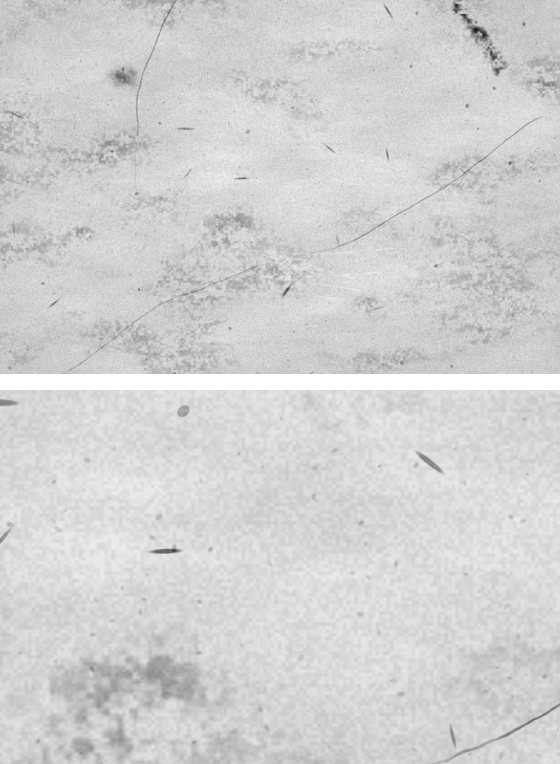
Top, the full canvas; bottom, a detail of the centre.
A WebGL 1 fragment shader for this texture:

```glsl
precision highp float;
// Worn, pale plaster wall: fine grain and mottling, horizontal speckled dirt,
// cellular specks and shards, two hairline cracks, a gouge and pale scratches.
// Every layer darkens or lightens one grey value; lengths are canvas heights.
uniform vec2 u_resolution;

const float WALL_GREY = 0.850;
const float VIGNETTE = 0.030;
const float GRAIN = 0.085;
const float MOTTLE = 0.10;
const float DIRT_DEPTH = 0.33;
const float SPECK_DEPTH = 0.15;
const float DOT_DEPTH = 0.38;
const float SHARD_DEPTH = 0.50;
const float CRACK_DEPTH = 0.36;
const float CRACK_WIDTH = 0.0011;
const float SCRATCH_LIGHT = 0.09;
const vec2 DARK_SPOT = vec2(0.332, 0.790);
const vec2 GOUGE_TOP = vec2(1.205, 1.02);
const vec2 GOUGE_END = vec2(1.335, 0.825);

float hash(vec2 c) {
  vec3 q = fract(c.xyx * 0.1031);
  q += dot(q, q.yzx + 33.33);
  return fract((q.x + q.y) * q.z);
}

float noise(vec2 p) {
  vec2 i = floor(p), f = fract(p);
  f = f * f * (3.0 - 2.0 * f);
  vec2 e = vec2(1.0, 0.0);
  return mix(mix(hash(i), hash(i + e), f.x),
             mix(hash(i + e.yx), hash(i + e.xx), f.x), f.y);
}

float fbm(vec2 p) {
  float sum = 0.0, amp = 0.533;
  for (int i = 0; i < 4; i++) {
    sum += amp * noise(p);
    p = p * 2.03 + vec2(17.3, 9.1);
    amp *= 0.5;
  }
  return sum;
}

// Antialiased coverage of a shape from its signed distance
float cover(float d, float px) { return 1.0 - smoothstep(-px, px, d); }

float segment(vec2 p, vec2 a, vec2 b) {
  vec2 ab = b - a;
  return length(p - a - ab * clamp(dot(p - a, ab) / dot(ab, ab), 0.0, 1.0));
}

// Cellular scatter of randomly turned ellipses, one per chosen cell
float flecks(vec2 p, float cell, float share, vec2 radii, float seed, float px) {
  float mark = 0.0;
  vec2 home = floor(p / cell);
  for (int y = -1; y <= 1; y++) {
    for (int x = -1; x <= 1; x++) {
      vec2 id = home + vec2(float(x), float(y)) + seed;
      vec2 jitter = vec2(hash(id + 11.0), hash(id + 23.0));
      vec2 q = p - (id - seed + jitter) * cell;
      float turn = 6.283 * hash(id + 37.0), c = cos(turn), s = sin(turn);
      vec2 size = radii * mix(0.5, 1.2, hash(id + 41.0));
      q = vec2(c * q.x + s * q.y, c * q.y - s * q.x);
      float d = (length(q / size) - 1.0) * size.y;
      float tone = mix(0.45, 1.0, hash(id + 53.0));
      mark = max(mark, step(hash(id), share) * tone * cover(d, px));
    }
  }
  return mark;
}

// Soft oval patch of dirt
float smudge(vec2 p, vec2 centre, vec2 radii) {
  vec2 q = (p - centre) / radii;
  return exp(-dot(q, q));
}

float dirtMask(vec2 p) {
  vec2 w = p + 0.09 * (vec2(fbm(p * 14.0), fbm(p * 14.0 + 40.0)) - 0.5);
  float m = 0.55 * smoothstep(0.50, 0.75, fbm(w * vec2(4.0, 9.0) + 3.0));
  m += 0.85 * smudge(w, vec2(0.63, 0.385), vec2(0.085, 0.050));
  m += 0.75 * smudge(w, vec2(0.75, 0.275), vec2(0.110, 0.055));
  m += 0.65 * smudge(w, vec2(0.20, 0.380), vec2(0.040, 0.040));
  m += 0.80 * smudge(w, vec2(1.00, 0.180), vec2(0.035, 0.025));
  m += 0.60 * smudge(w, vec2(0.34, 0.620), vec2(0.090, 0.030));
  m += 0.55 * smudge(w, vec2(0.92, 0.865), vec2(0.140, 0.025));
  m += 0.60 * smudge(w, vec2(1.45, 0.800), vec2(0.070, 0.060));
  m += 0.45 * smudge(w, vec2(1.25, 0.920), vec2(0.100, 0.080));
  return min(m, 1.1);
}

// Two cracks: a long rising one and a short steep one
float cracks(vec2 p, float px) {
  float wobble = 0.010 * (fbm(p * 22.0) - 0.5);
  float rise = 0.01 + 0.5 * (p.x - 0.166) + 0.04 * sin(6.0 * (p.x - 0.22));
  rise += 0.006 * sin(19.0 * p.x) + wobble;
  float span = smoothstep(0.16, 0.19, p.x) * (1.0 - smoothstep(1.43, 1.46, p.x));
  float faint = mix(0.65, 1.0, smoothstep(0.85, 0.95, p.x));
  faint *= 1.0 - 0.75 * smudge(p, vec2(0.78, p.y), vec2(0.12, 1.0));
  float longCrack = span * faint * cover(abs(p.y - rise) * 0.88 - CRACK_WIDTH, px);
  float lean = max(p.y - 0.66, 0.0);
  float steepX = 0.365 + 0.95 * lean * lean + 0.004 * sin(31.0 * p.y) + wobble;
  float fade = mix(0.3, 1.0, smoothstep(0.64, 0.68, p.y)) * smoothstep(0.46, 0.52, p.y);
  float steepCrack = fade * cover(abs(p.x - steepX) * 0.92 - CRACK_WIDTH, px);
  return max(longCrack, steepCrack) * mix(0.55, 1.1, noise(p * 45.0));
}

// Pale strokes fanned across the central smudge
float scratches(vec2 p, float px) {
  float light = 0.0;
  for (int i = 0; i < 8; i++) {
    vec2 id = vec2(float(i), 7.0);
    vec2 a = vec2(0.60 + 0.18 * hash(id), 0.21 + 0.13 * hash(id + 5.0));
    vec2 b = a + vec2(0.14 + 0.20 * hash(id + 9.0), 0.09 * hash(id + 13.0) - 0.06);
    vec2 bend = vec2(0.0, 0.008 * sin(9.0 * p.x + float(i)));
    light = max(light, cover(segment(p + bend, a, b) - 0.0012, px));
  }
  return light * noise(p * 30.0 + 8.0) * 1.4;
}

void main() {
  float px = 1.0 / u_resolution.y;
  vec2 p = gl_FragCoord.xy * px;
  vec2 edge = 2.0 * gl_FragCoord.xy / u_resolution - 1.0;

  // Bare wall
  float streak = fbm(p * vec2(14.0, 60.0));
  float grit = noise(p * 150.0 + 5.0);
  float grey = WALL_GREY - VIGNETTE * dot(edge, edge);
  grey += MOTTLE * (fbm(p * vec2(5.0, 11.0) + 60.0) - 0.5);
  grey += 0.6 * MOTTLE * (streak - 0.5) + GRAIN * (noise(p * 310.0) - 0.5);

  // Speckled dirt, the gouge and the dark spot
  float texture = 0.5 * streak + 0.5 * mix(grit, noise(p * 70.0), 0.4);
  float dirt = dirtMask(p) * smoothstep(0.36, 0.72, texture);
  vec2 rough = p + 0.05 * (vec2(fbm(p * 30.0), fbm(p * 30.0 + 70.0)) - 0.5);
  float gouge = 1.0 - smoothstep(0.003, 0.024, segment(rough, GOUGE_TOP, GOUGE_END));
  float spot = smudge(rough, DARK_SPOT, vec2(0.026, 0.019));
  grey -= DIRT_DEPTH * dirt + 0.55 * gouge * smoothstep(0.25, 0.65, texture);
  grey -= 0.55 * spot * mix(0.5, 1.0, grit);

  // Scratches, cracks and scattered flecks
  grey += SCRATCH_LIGHT * scratches(p, px);
  grey -= CRACK_DEPTH * cracks(p, px);
  grey -= SPECK_DEPTH * flecks(p, 0.025, 0.28, vec2(0.0028, 0.0018), 3.0, px);
  grey -= DOT_DEPTH * flecks(p, 0.10, 0.18, vec2(0.0052, 0.0042), 91.0, px);
  grey -= SHARD_DEPTH * flecks(p, 0.20, 0.34, vec2(0.0160, 0.0026), 47.0, px);

  gl_FragColor = vec4(vec3(clamp(grey, 0.12, 0.92)), 1.0);
}
```
